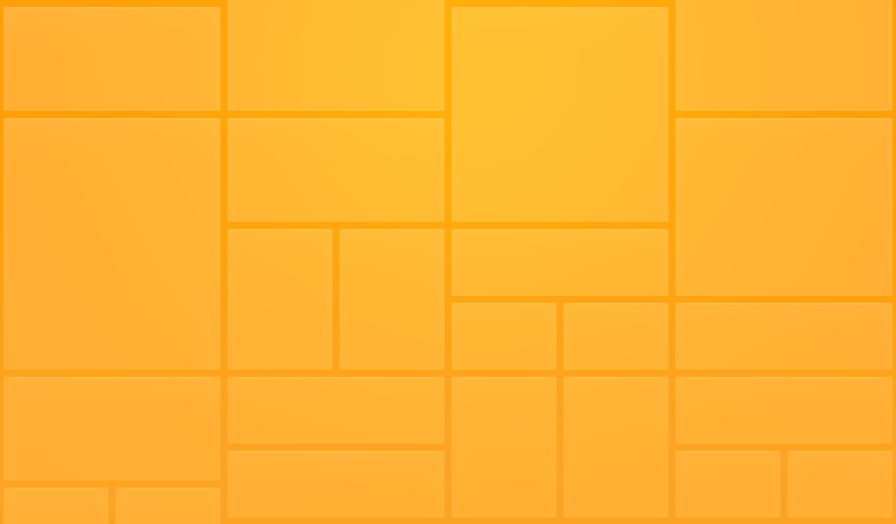
Give the GLSL for this background, as a Shadertoy shader.

```glsl
const float ROW = 0.1646;       // row height, in column widths
const float TOP = 0.0156;       // offset of the first row line
const float HALF_GAP = 0.0156;  // half the width of a seam

// Row lines of each column, counted downwards
const float ROW_LINES[20] = float[20](
    0.0, 3.0, 10.0, 13.0, 17.0,
    3.0, 6.0, 10.0, 12.0, 14.0,
    0.0, 6.0, 8.0, 10.0, 14.0,
    3.0, 8.0, 10.0, 12.0, 14.0);

// Row range in which each column is halved
const vec2 SPLITS[4] = vec2[4](
    vec2(13.0, 17.0), vec2(6.0, 10.0), vec2(8.0, 14.0), vec2(12.0, 14.0));

// Nearest row lines above and below a row position
vec2 rowBounds(int column, float row) {
    vec2 bounds = vec2(-3.0, 17.0);
    for (int i = 0; i < 5; i++) {
        float line = ROW_LINES[column * 5 + i];
        if (line <= row) bounds.x = max(bounds.x, line);
        else bounds.y = min(bounds.y, line);
    }
    return bounds;
}

// Tile rectangle around p: left, top, right, bottom
vec4 tileBounds(vec2 p) {
    int column = int(clamp(floor(p.x), 0.0, 3.0));
    float row = (p.y - TOP) / ROW;
    vec2 rows = rowBounds(column, row) * ROW + TOP;
    vec2 split = SPLITS[column];
    float pieces = row >= split.x && row < split.y ? 2.0 : 1.0;
    float left = floor(p.x * pieces) / pieces;
    return vec4(left, rows.x, left + 1.0 / pieces, rows.y);
}

float boxDistance(vec2 p, vec2 halfSize, float radius) {
    vec2 d = abs(p) - halfSize + radius;
    return length(max(d, 0.0)) + min(max(d.x, d.y), 0.0) - radius;
}

float glow(vec2 p, vec2 center, float falloff) {
    vec2 d = p - center;
    return exp(-dot(d, d) * falloff);
}

vec3 seamColor(vec2 p, float light) {
    vec3 upper = mix(vec3(0.99, 0.615, 0.04), vec3(1.0, 0.685, 0.045), light);
    return mix(upper, vec3(0.99, 0.645, 0.135), smoothstep(0.7, 2.2, p.y));
}

vec3 tileColor(vec2 p, vec4 tile, float light) {
    vec3 color = mix(vec3(1.0, 0.683, 0.2), vec3(1.0, 0.755, 0.195), light);
    float fromTop = p.y - tile.y - HALF_GAP;
    float fromSide = min(p.x - tile.x, tile.z - p.x) - HALF_GAP;

    // Soft sheen below the top edge and along the sides
    color += vec3(0.0, 0.012, 0.025) * exp(-max(fromTop, 0.0) * 14.0);
    color += vec3(0.0, 0.008, 0.02) * exp(-max(fromSide, 0.0) * 45.0);

    // Thin bright rim
    float rim = 1.0 - smoothstep(0.004, 0.011, fromTop);
    rim *= smoothstep(0.0, 0.08, fromSide);
    return mix(color, vec3(1.0, 0.76, 0.29), rim * 0.6);
}

void mainImage(out vec4 fragColor, in vec2 fragCoord) {
    // Four column widths across, y pointing down
    vec2 uv = fragCoord / iResolution.xy;
    vec2 p = vec2(uv.x, 1.0 - uv.y) * vec2(4.0, 2.333);
    float pixel = 4.0 / iResolution.x;

    vec4 tile = tileBounds(p);
    vec2 center = 0.5 * (tile.xy + tile.zw);
    vec2 halfSize = 0.5 * (tile.zw - tile.xy) - HALF_GAP;
    float edge = boxDistance(p - center, halfSize, 0.006);
    float inside = 1.0 - smoothstep(-0.5 * pixel, 0.5 * pixel, edge);

    float light = glow(p, vec2(2.15, 0.3), 0.6);
    vec3 color = mix(seamColor(p, light), tileColor(p, tile, light), inside);
    fragColor = vec4(color, 1.0);
}
```
